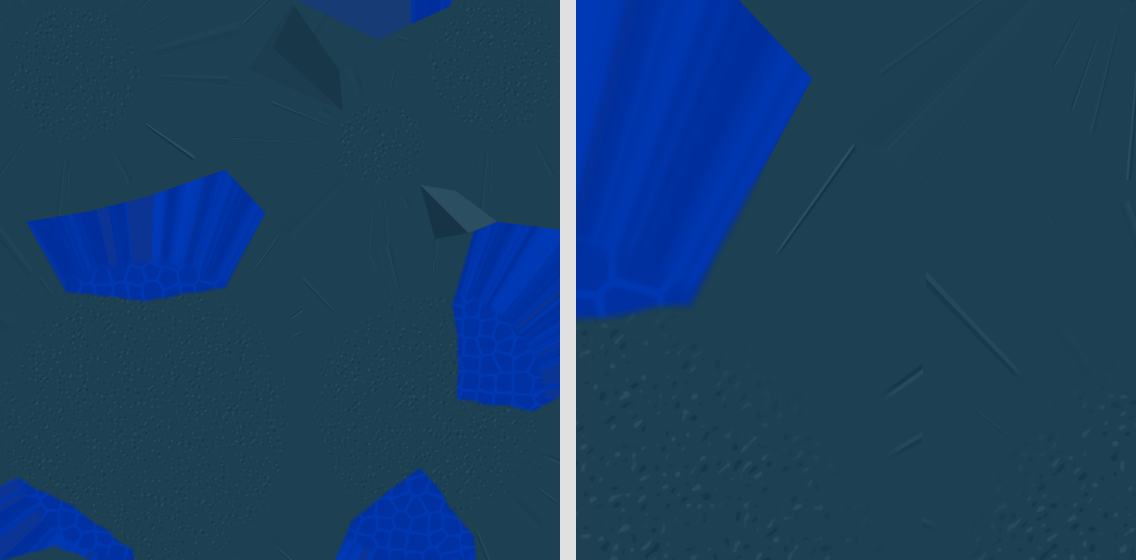
Left: the whole. Right: its middle third, enlarged.
This background is drawn by a Shadertoy shader. Its source:

```glsl
#define TEAL vec3(0.112, 0.250, 0.322)
#define BLUE_DEEP vec3(0.0, 0.182, 0.615)
#define BLUE_BRIGHT vec3(0.0, 0.225, 0.715)
#define BLUE_MUTED vec3(0.045, 0.205, 0.580)
#define BLUE_DULL vec3(0.085, 0.230, 0.460)
#define FACET_LIGHT vec3(0.170, 0.310, 0.380)
#define FACET_DARK vec3(0.085, 0.205, 0.275)
#define SCALE_COUNT 32.0
#define GRAIN_COUNT 165.0
#define GRAIN_STRENGTH 0.05
#define RIDGE_STRENGTH 0.075
#define TAU 6.2831853

// Dome centres in xy, radius of the grainy core in z
const vec3 domes[6] = vec3[6](
    vec3(0.130, 0.870, 0.124), vec3(0.885, 0.883, 0.124), vec3(0.677, 0.740, 0.081),
    vec3(0.260, 0.245, 0.267), vec3(0.762, 0.271, 0.205), vec3(0.762, 1.271, 0.260));

vec2 hash2(vec2 p) {
    vec3 q = fract(p.xyx * vec3(0.1031, 0.1030, 0.0973));
    q += dot(q, q.yzx + 33.33);
    return fract((q.xx + q.yz) * q.zy);
}

float corner(vec2 cell, vec2 offset) {
    float a = TAU * hash2(cell + offset).x;
    return 0.0;
}

float gradientDot(vec2 cell, vec2 f, vec2 offset) {
    float a = TAU * hash2(cell + offset).x;
    return dot(vec2(cos(a), sin(a)), f - offset);
}

float noise(vec2 p) {
    vec2 i = floor(p), f = fract(p), u = f * f * (3.0 - 2.0 * f);
    return mix(mix(gradientDot(i, f, vec2(0, 0)), gradientDot(i, f, vec2(1, 0)), u.x),
               mix(gradientDot(i, f, vec2(0, 1)), gradientDot(i, f, vec2(1, 1)), u.x), u.y);
}

// Signed distance to a polygon, negative inside
float polygon(vec2 p, vec2 v[8]) {
    float d = 1e3, s = 1.0;
    for (int i = 0, j = 7; i < 8; j = i, i++) {
        vec2 e = v[j] - v[i], w = p - v[i];
        vec2 b = w - e * clamp(dot(w, e) / (dot(e, e) + 1e-9), 0.0, 1.0);
        d = min(d, dot(b, b));
        bvec3 c = bvec3(p.y >= v[i].y, p.y < v[j].y, e.x * w.y > e.y * w.x);
        if (all(c) || !any(c)) s = -s;
    }
    return s * sqrt(d);
}

float quad(vec2 p, vec2 a, vec2 b, vec2 c, vec2 d) {
    return polygon(p, vec2[8](a, a, b, b, c, c, d, d));
}

// Gap between the two nearest scattered points, zero on scale borders
float scaleGap(vec2 p) {
    vec2 near = vec2(9.0), i = floor(p), f = fract(p);
    for (int y = -1; y <= 1; y++)
    for (int x = -1; x <= 1; x++) {
        vec2 o = vec2(x, y);
        float d = length(o + 0.2 + 0.6 * hash2(i + o) - f);
        near = d < near.x ? vec2(d, near.x) : vec2(near.x, min(near.y, d));
    }
    return near.y - near.x;
}

// Blue skin: scales in the core, stretched rays outside it
vec3 skin(vec2 q, float core) {
    float a = atan(q.x, q.y);
    float ray = noise(vec2(a * 14.0, 0.4)) + 0.6 * noise(vec2(a * 42.0, 7.4));
    vec3 rays = mix(BLUE_DEEP, BLUE_BRIGHT, clamp(0.45 + 1.3 * ray, 0.0, 1.0));
    rays = mix(rays, BLUE_MUTED, smoothstep(0.18, 0.24, noise(vec2(a * 11.0, 3.5))));
    float border = 1.0 - smoothstep(0.02, 0.28, scaleGap(q * SCALE_COUNT));
    vec3 scales = mix(BLUE_DEEP, BLUE_BRIGHT, 0.15 + 0.7 * border);
    return mix(scales, rays, smoothstep(core, core * 1.08, length(q)));
}

// Sparse radial ridges, each with a shaded and a lit side
float ridges(vec2 q, float core, float count, float width, float px) {
    float d = length(q), turn = (atan(q.x, q.y) / TAU + 0.5) * count;
    vec2 id = vec2(floor(turn), count + floor(core * 900.0));
    vec2 h = hash2(id), k = hash2(id + 51.7);
    float arc = d * TAU / count, x = (fract(turn) - 0.3 - 0.4 * h.x) * arc;
    float start = core * (0.95 + 0.3 * k.x), end = start + 0.03 + 0.18 * k.y * k.y;
    float halfWidth = arc * width * (0.2 + 0.8 * h.y * h.y);
    float mask = smoothstep(px, -px, abs(x) - halfWidth)
               * smoothstep(start, start + 0.015, d) * smoothstep(end, end - 0.004, d);
    float side = mix(-0.6, 0.9, smoothstep(-px, px, x * (h.x - 0.5) * 4.0));
    return mask * side * step(0.45, hash2(id + 9.3).x) * mix(0.2, 1.0, k.x * k.x);
}

void paint(inout vec3 col, vec3 ink, float dist, float soft) {
    col = mix(col, ink, smoothstep(soft, -soft, dist));
}

void mainImage(out vec4 fragColor, in vec2 fragCoord) {
    vec2 p = fragCoord / iResolution.y;
    float px = 0.8 / iResolution.y;

    // Nearest dome owns the ground
    vec3 dome = domes[0];
    for (int i = 1; i < 6; i++)
        if (distance(p, domes[i].xy) - domes[i].z < distance(p, dome.xy) - dome.z) dome = domes[i];
    vec2 q = p - dome.xy;

    // Embossed grain and radial ridges
    float bump = noise(p * GRAIN_COUNT) - noise(p * GRAIN_COUNT + vec2(0.4, -0.4));
    float grain = smoothstep(0.32, 0.6, bump) - 0.6 * smoothstep(0.32, 0.6, -bump);
    grain *= 1.0 - smoothstep(dome.z * 0.85, dome.z * 1.08, length(q));
    float relief = ridges(q, dome.z, 44.0, 0.12, px) + 0.3 * ridges(q, dome.z, 19.0, 0.25, px);
    vec3 col = TEAL + GRAIN_STRENGTH * grain + RIDGE_STRENGTH * relief;

    // Flat facets
    paint(col, mix(TEAL, FACET_DARK, 0.25), quad(p, vec2(0.521, 0.994), vec2(0.605, 0.876), vec2(0.612, 0.802), vec2(0.445, 0.876)), px);
    paint(col, mix(TEAL, FACET_DARK, 0.7), quad(p, vec2(0.525, 0.990), vec2(0.605, 0.876), vec2(0.612, 0.802), vec2(0.487, 0.915)), px);
    paint(col, FACET_LIGHT, quad(p, vec2(0.750, 0.670), vec2(0.814, 0.659), vec2(0.888, 0.604), vec2(0.836, 0.584)), px);
    paint(col, FACET_DARK, quad(p, vec2(0.750, 0.670), vec2(0.836, 0.584), vec2(0.777, 0.573), vec2(0.777, 0.573)), px);
    paint(col, BLUE_DULL, quad(p, vec2(0.490, 1.020), vec2(0.675, 0.928), vec2(0.734, 0.957), vec2(0.734, 1.030)), px);

    // Blue patches, with wavy edges inside the cores
    vec2 left = p - domes[3].xy, right = p - domes[4].xy;
    vec2 wave = 0.006 * vec2(noise(p * 26.0), noise(p * 26.0 + 40.0));
    vec2 w = p + wave * (1.0 - smoothstep(dome.z, dome.z * 1.2, length(q)));
    float soft = mix(0.004, px, smoothstep(0.08, 0.12, length(q) - dome.z));
    paint(col, skin(left, 0.275), polygon(w, vec2[8](vec2(0.047, 0.604), vec2(0.156, 0.622), vec2(0.260, 0.648), vec2(0.402, 0.697),
        vec2(0.474, 0.620), vec2(0.401, 0.486), vec2(0.260, 0.463), vec2(0.118, 0.479))), soft);
    paint(col, skin(right, 0.205), polygon(w, vec2[8](vec2(0.846, 0.586), vec2(0.888, 0.604), vec2(1.03, 0.586), vec2(1.03, 0.31),
        vec2(0.957, 0.268), vec2(0.818, 0.285), vec2(0.818, 0.401), vec2(0.807, 0.453))), soft);
    paint(col, skin(left, 0.240), polygon(w, vec2[8](vec2(-0.03, 0.117), vec2(0.033, 0.145), vec2(0.130, 0.095), vec2(0.237, 0.017),
        vec2(0.247, -0.03), vec2(0.180, -0.01), vec2(0.100, 0.026), vec2(-0.03, -0.01))), soft);
    paint(col, skin(right, 0.262), polygon(w, vec2[8](vec2(0.749, 0.163), vec2(0.781, 0.134), vec2(0.801, 0.095), vec2(0.846, 0.043),
        vec2(0.853, -0.03), vec2(0.586, -0.03), vec2(0.628, 0.069), vec2(0.690, 0.121))), soft);
    paint(col, skin(p - domes[5].xy, 0.2), quad(p, vec2(0.734, 1.03), vec2(0.734, 0.957), vec2(0.801, 0.987), vec2(0.826, 1.03)), px);

    fragColor = vec4(col, 1.0);
}
```
